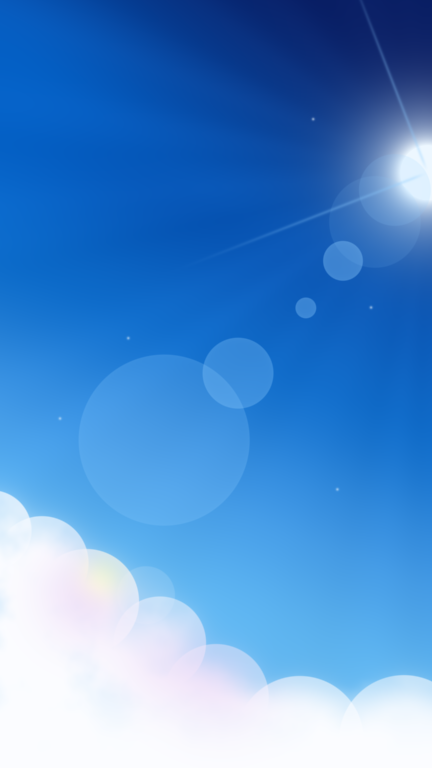
Write a Shadertoy shader that draws this background.

```glsl
// Deep blue sky with a sun, lens flare discs and a bank of soft pastel clouds.

#define SUN_POS vec2(0.990, 1.378)
#define SUN_COLOR vec3(0.93, 0.97, 1.00)
#define SKY_PALE vec3(0.37, 0.71, 0.94)
#define SKY_LIGHT vec3(0.25, 0.59, 0.89)
#define SKY_MID vec3(0.055, 0.42, 0.79)
#define SKY_DEEP vec3(0.015, 0.32, 0.70)
#define SKY_DARK vec3(0.015, 0.10, 0.38)
#define FLARE_COLOR vec3(0.55, 0.80, 1.00)
#define CLOUD_WHITE vec3(0.985, 0.99, 1.00)
#define CLOUD_BLUE vec3(0.85, 0.93, 0.99)
#define CLOUD_PINK vec3(0.94, 0.87, 0.97)
#define CLOUD_YELLOW vec3(0.99, 0.98, 0.84)

// Flare discs: centre, radius, opacity
const vec4 DISCS[6] = vec4[6](
    vec4(0.380, 0.759, 0.198, 0.22), vec4(0.551, 0.914, 0.082, 0.30),
    vec4(0.794, 1.174, 0.046, 0.36), vec4(0.708, 1.065, 0.024, 0.34),
    vec4(0.868, 1.264, 0.106, 0.10), vec4(0.914, 1.338, 0.083, 0.14));

// Cloud puffs: centre, radius, rim opacity
const vec4 PUFFS[8] = vec4[8](
    vec4(-0.020, 0.550, 0.093, 0.80), vec4(0.097, 0.475, 0.108, 0.75),
    vec4(0.200, 0.385, 0.122, 0.75), vec4(0.338, 0.400, 0.067, 0.18),
    vec4(0.370, 0.290, 0.107, 0.62), vec4(0.500, 0.165, 0.122, 0.55),
    vec4(0.694, 0.065, 0.148, 0.65), vec4(0.935, 0.065, 0.150, 0.65));

const vec2 SPARKS[5] = vec2[5](vec2(0.725, 1.502), vec2(0.297, 0.995),
    vec2(0.139, 0.809), vec2(0.859, 1.066), vec2(0.781, 0.645));

vec2 hashGradient(vec2 cell) {
    vec2 k = vec2(dot(cell, vec2(127.1, 311.7)), dot(cell, vec2(269.5, 183.3)));
    return 2.0 * fract(sin(k) * 43758.5) - 1.0;
}

float gradientNoise(vec2 p) {
    vec2 i = floor(p), f = fract(p), e = vec2(0.0, 1.0);
    vec2 u = f * f * f * (f * (f * 6.0 - 15.0) + 10.0);
    float low = mix(dot(hashGradient(i), f),
                    dot(hashGradient(i + e.yx), f - e.yx), u.x);
    float high = mix(dot(hashGradient(i + e), f - e),
                     dot(hashGradient(i + e.yy), f - e.yy), u.x);
    return mix(low, high, u.y);
}

float fbm(vec2 p) {
    float sum = 0.0, amplitude = 0.5;
    for (int i = 0; i < 4; i++) {
        sum += amplitude * gradientNoise(p);
        p = mat2(1.6, 1.2, -1.2, 1.6) * p;
        amplitude *= 0.5;
    }
    return sum;
}

float blob(vec2 p, vec2 center, float radius) {
    vec2 q = (p - center) / radius;
    return exp(-dot(q, q));
}

// Thin streak leaving the sun, fading at its far end
float ray(vec2 p, vec2 direction, float reach, float width) {
    vec2 q = p - SUN_POS, axis = normalize(direction);
    float along = dot(q, axis);
    float across = abs(q.x * axis.y - q.y * axis.x);
    float fade = smoothstep(0.0, 0.04, along) * (1.0 - smoothstep(0.3 * reach, reach, along));
    return fade * exp(-across * across / (width * width));
}

vec3 sky(vec2 p) {
    // Tilted vertical gradient, darkening toward the upper right
    float level = p.y + 0.39 * p.x;
    vec3 color = mix(SKY_PALE, SKY_LIGHT, smoothstep(0.52, 0.90, level));
    color = mix(color, SKY_MID, smoothstep(0.78, 1.20, level));
    color = mix(color, SKY_DEEP, smoothstep(1.10, 1.50, level));
    color = mix(color, SKY_DARK, smoothstep(1.50, 2.18, level + 0.28 * (p.x - 0.5)));
    color += vec3(0.0, 0.06, 0.08) * blob(p, vec2(0.0, 1.55), 0.35);

    // Broad faint beams
    vec2 q = p - SUN_POS;
    float beams = gradientNoise(vec2(atan(q.y, -q.x) * 7.0, 3.5));
    return color + 0.035 * beams * smoothstep(0.1, 0.5, length(q)) * FLARE_COLOR;
}

vec3 addFlare(vec3 color, vec2 p, float px) {
    float d = length(p - SUN_POS);
    float glow = exp(-d * d / 0.004) + 0.62 * exp(-d * d / 0.025) + 0.12 * exp(-4.0 * d);
    color = mix(color, SUN_COLOR, min(glow, 1.0));
    float streaks = 0.28 * ray(p, vec2(-0.93, -0.36), 0.66, 0.004)
                  + 0.28 * ray(p, vec2(-0.36, 0.93), 0.62, 0.004);
    color = mix(color, FLARE_COLOR, streaks);
    for (int i = 0; i < 6; i++) {
        float edge = DISCS[i].z - length(p - DISCS[i].xy);
        float rim = 1.0 + 0.15 * exp(-abs(edge) / 0.006);
        color = mix(color, FLARE_COLOR, DISCS[i].w * rim * smoothstep(-px, px, edge));
    }
    for (int i = 0; i < 5; i++)
        color = mix(color, SUN_COLOR, 0.5 * blob(p, SPARKS[i], 0.0035));
    return color;
}

vec3 addClouds(vec3 color, vec2 p, float px) {
    float mist = fbm(p * 6.0 + 4.0);
    float ridge = 0.12 + 0.43 * pow(max(1.0 - p.x, 0.0), 2.2);
    float clear = 1.0 - smoothstep(-0.07, 0.06, ridge - p.y + 0.10 * mist);
    for (int i = 0; i < 8; i++) {
        float depth = PUFFS[i].z - length(p - PUFFS[i].xy);
        float fill = mix(PUFFS[i].w, min(PUFFS[i].w * 1.4, 1.0), smoothstep(0.0, 0.09, depth));
        float halo = 0.22 * PUFFS[i].w * exp(-max(-depth, 0.0) / 0.022);
        clear *= 1.0 - mix(halo, fill, smoothstep(-px, px, depth));
    }
    // Pastel tints within the white body
    vec3 tint = mix(CLOUD_WHITE, CLOUD_BLUE, smoothstep(-0.12, 0.28, mist) * smoothstep(0.0, 0.35, p.y));
    float pink = blob(p, vec2(0.20, 0.40), 0.11) + blob(p, vec2(0.51, 0.23), 0.13)
               + 0.5 * blob(p, vec2(0.36, 0.25), 0.10);
    tint = mix(tint, CLOUD_PINK, min(0.8 * pink, 1.0));
    tint = mix(tint, CLOUD_YELLOW, 0.85 * blob(p, vec2(0.245, 0.45), 0.055));
    return mix(color, tint, 1.0 - clear);
}

void mainImage(out vec4 fragColor, in vec2 fragCoord) {
    vec2 p = fragCoord / iResolution.x;
    float px = 1.0 / iResolution.x;
    vec3 color = addFlare(sky(p), p, px);
    fragColor = vec4(clamp(addClouds(color, p, px), 0.0, 1.0), 1.0);
}
```
